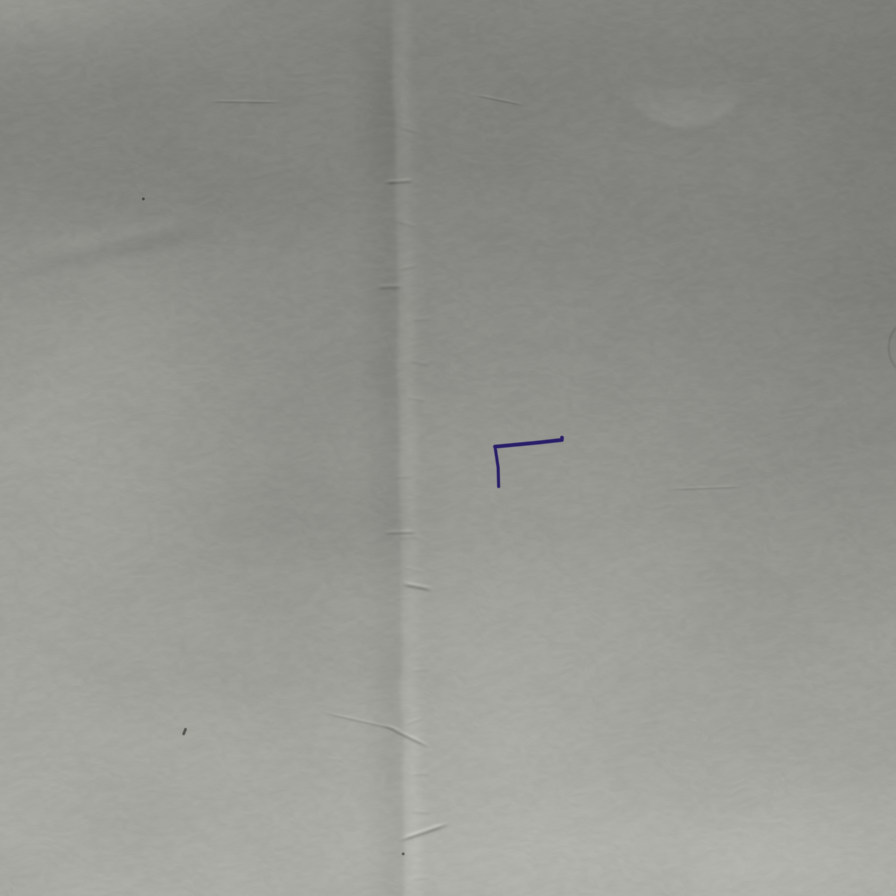
Write a WebGL 2 fragment shader that draws this texture.

```glsl
#version 300 es
precision highp float;
// A sheet of grey paper with a vertical fold, small wrinkles and a pen corner.
// Broad light is a gradient plus soft pools; fibres are stretched value noise;
// wrinkles are embossed segments and the ink is a union of capsules.
uniform vec2 u_resolution;
out vec4 outColor;

#define LIGHT_BOTTOM 0.675
#define LIGHT_TOP 0.505
#define FIBRE_DEPTH 0.040
#define MOTTLE_DEPTH 0.035
#define FOLD_DEPTH 0.028
#define PEN_RADIUS 0.0021
#define INK vec3(0.13, 0.09, 0.40)
#define PAPER_TINT vec3(1.0, 1.003, 0.967)

float hash(vec2 p) {
    vec3 q = fract(vec3(p.xyx) * 0.1031);
    q += dot(q, q.yzx + 33.33);
    return fract((q.x + q.y) * q.z);
}

float valueNoise(vec2 p) {
    vec2 i = floor(p), f = fract(p);
    f = f * f * (3.0 - 2.0 * f);
    return mix(mix(hash(i), hash(i + vec2(1, 0)), f.x),
               mix(hash(i + vec2(0, 1)), hash(i + vec2(1, 1)), f.x), f.y);
}

// Centred fractal noise
float fbm(vec2 p) {
    float sum = 0.0, amp = 0.5;
    for (int i = 0; i < 4; i++) {
        sum += amp * (valueNoise(p) - 0.5);
        p = mat2(1.6, 1.2, -1.2, 1.6) * p + 7.3;
        amp *= 0.5;
    }
    return sum;
}

// Soft elliptical pool of light
float pool(vec2 p, vec2 centre, vec2 radius) {
    vec2 d = (p - centre) / radius;
    return exp(-dot(d, d));
}

float segment(vec2 p, vec2 a, vec2 b) {
    vec2 pa = p - a, ba = b - a;
    return length(pa - ba * clamp(dot(pa, ba) / dot(ba, ba), 0.0, 1.0));
}

// Dark line with a lit lip above it, fading at both ends
float wrinkle(vec2 p, vec2 a, vec2 b, float width) {
    vec2 ba = b - a, dir = normalize(ba);
    float along = dot(p - a, dir) / length(ba);
    float side = dot(p - a, vec2(-dir.y, dir.x)) / width;
    float fade = smoothstep(-0.1, 0.25, along) * smoothstep(1.1, 0.75, along);
    return fade * (0.6 * exp(-pow(side - 1.8, 2.0)) - exp(-side * side));
}

float sheetLight(vec2 p) {
    float v = mix(LIGHT_BOTTOM, LIGHT_TOP, smoothstep(-0.15, 0.95, p.y));
    v += 0.055 * pool(p, vec2(0.06, 0.56), vec2(0.24, 0.25));
    v += 0.070 * pool(p, vec2(0.04, 1.00), vec2(0.20, 0.06));
    v += 0.025 * pool(p, vec2(0.56, 0.33), vec2(0.14, 0.30));
    v += 0.030 * pool(p, vec2(0.75, 0.04), vec2(0.28, 0.07));
    v -= 0.025 * pool(p, vec2(0.33, 0.43), vec2(0.13, 0.16));
    v -= 0.020 * pool(p, vec2(0.20, 0.79), vec2(0.22, 0.06));
    v -= 0.030 * pool(p, vec2(1.02, 0.65), vec2(0.16, 0.40));
    // Raised patch with a sharper lower rim
    float rim = length((p - vec2(0.765, 0.91)) / vec2(0.065, 0.052));
    v += 0.035 * smoothstep(1.08, 0.90, rim) * smoothstep(0.92, 0.865, p.y);
    return v;
}

// Shaded valley, lit ridge and little scattered dents along the fold
float foldLight(vec2 p) {
    float x = p.x - (0.451 - 0.012 * p.y) - 0.004 * (valueNoise(vec2(3.0, p.y * 22.0)) - 0.5);
    float shade = 0.85 * pool(vec2(x, 0), vec2(0.011, 0), vec2(0.010, 1));
    shade -= smoothstep(-0.055, -0.005, x) * smoothstep(0.004, -0.004, x);
    shade *= FOLD_DEPTH * (0.6 + 0.8 * valueNoise(vec2(8.0, p.y * 9.0)));
    for (int i = 0; i < 14; i++) {
        float k = float(i);
        vec2 a = vec2(0.435 + 0.025 * hash(vec2(k, 2)), (k + hash(vec2(k, 5))) / 16.0);
        vec2 reach = vec2(0.022, 0.014 * (hash(vec2(k, 9)) - 0.5));
        shade += 0.022 * wrinkle(p, a, a + reach, 0.0018);
    }
    return shade;
}

float wrinkleLight(vec2 p) {
    float w = 0.055 * wrinkle(p, vec2(0.236, 0.886), vec2(0.313, 0.885), 0.0013);
    w += 0.050 * wrinkle(p, vec2(0.531, 0.893), vec2(0.584, 0.882), 0.0013);
    w += 0.080 * wrinkle(p, vec2(0.430, 0.795), vec2(0.461, 0.797), 0.0018);
    w += 0.060 * wrinkle(p, vec2(0.422, 0.678), vec2(0.449, 0.679), 0.0020);
    w += 0.060 * wrinkle(p, vec2(0.430, 0.404), vec2(0.465, 0.405), 0.0018);
    w += 0.100 * wrinkle(p, vec2(0.450, 0.347), vec2(0.481, 0.341), 0.0020);
    w += 0.050 * wrinkle(p, vec2(0.364, 0.203), vec2(0.448, 0.184), 0.0015);
    w += 0.090 * wrinkle(p, vec2(0.430, 0.189), vec2(0.477, 0.166), 0.0018);
    w += 0.110 * wrinkle(p, vec2(0.447, 0.061), vec2(0.500, 0.079), 0.0020);
    w += 0.040 * wrinkle(p, vec2(0.747, 0.453), vec2(0.828, 0.456), 0.0013);
    w += 0.025 * wrinkle(p, vec2(0.020, 0.698), vec2(0.230, 0.742), 0.0100);
    float ring = length((p - vec2(1.008, 0.612)) / vec2(0.016, 0.025)) - 1.0;
    return w - 0.05 * exp(-ring * ring * 120.0);
}

void main() {
    vec2 p = gl_FragCoord.xy / u_resolution;
    float px = 1.0 / min(u_resolution.x, u_resolution.y);

    // Paper
    float v = sheetLight(p) + foldLight(p) + wrinkleLight(p);
    v += MOTTLE_DEPTH * fbm(p * vec2(7.0, 12.0));
    v += FIBRE_DEPTH * fbm(p * vec2(110.0, 230.0) + 4.0 * fbm(p * 25.0));
    vec3 colour = v * PAPER_TINT;

    // Specks
    float speck = min(length(p - vec2(0.160, 0.778)), length(p - vec2(0.450, 0.047)));
    speck = min(speck, segment(p, vec2(0.205, 0.181), vec2(0.207, 0.186)));
    colour *= 1.0 - 0.5 * smoothstep(0.0015 + px, 0.0015 - px, speck);

    // Pen corner
    vec2 corner = vec2(0.5525, 0.5015), bend = vec2(0.600, 0.506), tip = vec2(0.627, 0.509);
    float pen = min(segment(p, corner, bend), segment(p, bend, tip));
    pen = min(pen, segment(p, tip, tip + vec2(0.0002, 0.0025)));
    float stem = min(segment(p, corner, vec2(0.556, 0.478)),
                     segment(p, vec2(0.556, 0.478), vec2(0.5565, 0.457)));
    pen = min(pen, stem + 0.0004);
    colour = mix(colour, INK, 0.95 * smoothstep(px, -px, pen - PEN_RADIUS));
    outColor = vec4(colour, 1.0);
}
```
